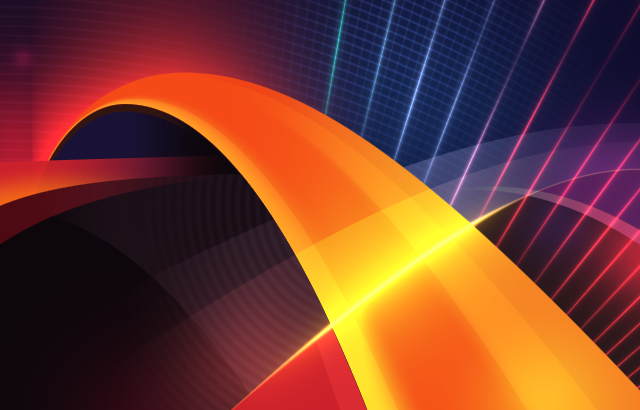
A WebGL 2 fragment shader for this background:

```glsl
#version 300 es
precision highp float;
// A glowing orange ribbon arches over a dark field, crossed by a hot streak of light.
// Curves are hyperbolas, ellipses and parabolas y(x); layers are filled between them,
// with a fan of hashed light rays and fine layered sine lines behind.
#define ORANGE vec3(0.98, 0.55, 0.13)
#define RED vec3(0.96, 0.29, 0.09)
#define YELLOW vec3(1.0, 0.84, 0.16)
#define CRIMSON vec3(0.80, 0.13, 0.17)
#define NIGHT vec3(0.09, 0.045, 0.14)
#define BLACK vec3(0.05, 0.025, 0.045)
#define RAY_ORIGIN vec2(0.54, -0.73)
#define RAY_STEP 0.07
#define STREAK_WIDTH 0.005

uniform vec2 u_resolution;
out vec4 fragColor;

float hash(float n) { return fract(sin(n * 12.99) * 4375.85); }

// Smooth coverage of the region where d is positive
float fill(float d) { return clamp(0.5 + d / max(fwidth(d), 1e-4), 0.0, 1.0); }

// Drop below a rounded peak
float hyperbola(float d, float slope, float radius) {
  return slope * (sqrt(d * d + radius * radius) - radius);
}
float ellipse(float d, vec2 size) {
  float q = d / size.x;
  return size.y * (1.0 - sqrt(max(1.0 - q * q, 0.0)));
}

float outerArch(float x) {
  float d = x - 0.447;
  return 0.823 - (d > 0.0 ? hyperbola(d, 1.24, 0.68) : ellipse(d, vec2(0.37, 0.39)));
}
float innerArch(float x) {
  float d = x - 0.305;
  return 0.746 - (d > 0.0 ? 2.14 * d * d : ellipse(d, vec2(0.25, 0.42)));
}

float spot(vec2 p, vec2 center, float size) {
  vec2 q = (p - center) / size;
  return exp(-dot(q, q));
}

// Fan of rays, each with its own bright stretch
vec3 rays(vec2 p) {
  vec2 q = p - RAY_ORIGIN;
  float angle = q.x / q.y;
  float cell = floor(angle / RAY_STEP);
  float offset = abs(fract(angle / RAY_STEP) - 0.5) * RAY_STEP * q.y;
  float center = 0.98 - 0.72 * angle + 0.16 * (hash(cell) - 0.5);
  float stretch = exp(-pow((p.y - center) / 0.16, 2.0));
  float upper = smoothstep(0.82, 1.05, p.y) * hash(cell + 7.0);
  vec3 tint = mix(vec3(0.1, 0.65, 0.5), vec3(0.5, 0.6, 0.75), smoothstep(0.16, 0.29, angle));
  tint = mix(tint, vec3(1.0, 0.14, 0.2), smoothstep(0.36, 0.56, angle));
  float light = exp(-offset / 0.0028) + 0.16 * exp(-offset / 0.012);
  float power = 0.12 + (0.45 + 0.5 * hash(cell + 3.0)) * max(stretch, upper);
  return tint * light * power * smoothstep(0.10, 0.16, angle);
}

void main() {
  vec2 p = gl_FragCoord.xy / u_resolution.y;
  p.x *= 1.561 * u_resolution.y / u_resolution.x;
  float x = p.x, y = p.y;

  // Guiding curves
  float outer = outerArch(x), inner = innerArch(x);
  float run = x - 1.56;
  float streakSlope = run / sqrt(run * run + 0.3025);
  float streak = (y - 0.587 + hyperbola(run, 1.0, 0.55)) / sqrt(1.0 + streakSlope * streakSlope);
  float below = fill(-streak);
  float veilA = fill(0.70 - hyperbola(x - 1.55, 0.6, 0.8) - y) * (1.0 - below);
  float veilB = fill(0.655 - hyperbola(x - 1.58, 0.8, 0.9) - y) * (1.0 - below);

  // Night sky with blue haze, fine grid and red glow around the arch
  vec3 col = mix(NIGHT, vec3(0.055, 0.045, 0.17), smoothstep(0.3, 1.2, x));
  col += vec3(0.02, 0.10, 0.15) * spot(p, vec2(1.0, 0.72), 0.34);
  col += vec3(0.30, 0.05, 0.22) * spot(p, vec2(1.5, 0.52), 0.16);
  float rise = max(y - outer, 0.0);
  col += vec3(0.75, 0.13, 0.05) * exp(-6.5 * rise) * (1.0 - smoothstep(0.35, 0.95, x));
  col += vec3(0.38, 0.02, 0.03) * spot(p, vec2(0.05, 0.64), 0.17);
  col += vec3(0.16, 0.02, 0.06) * spot(p, vec2(0.057, 0.858), 0.025);
  float rings = pow(0.5 + 0.5 * sin(270.0 * (y + 0.22 * x * x)), 6.0);
  float mesh = pow(0.5 + 0.5 * sin(420.0 * (x - 0.54) / (y + 0.73)), 8.0);
  col += vec3(0.07, 0.09, 0.16) * (rings + 0.5 * mesh) * spot(p, vec2(0.98, 0.92), 0.28);
  col += vec3(0.035, 0.015, 0.03) * rings * (1.0 - smoothstep(0.2, 0.6, x));

  // Veils and dark hollow right of the ribbon
  col += (vec3(0.17, 0.15, 0.17) * veilA + vec3(0.13, 0.09, 0.08) * veilB)
       * (1.0 - smoothstep(1.0, 1.5, x) * 0.75);
  float sash = 0.545 - 0.82 * (x - 1.2) * (x - 1.2);
  vec3 hollow = vec3(0.15, 0.09, 0.10) + vec3(0.55, 0.06, 0.12) * spot(p, vec2(1.58, 0.38), 0.12);
  hollow += vec3(0.04, 0.02, 0.14) * spot(p, vec2(1.36, 0.46), 0.1);
  hollow = mix(hollow, vec3(0.34, 0.13, 0.36), fill(y - sash));
  col = mix(col, hollow, below);
  float sashBand = fill(sash - y) * fill(y - sash + 0.01 + 0.07 * (x - 1.2));
  col = mix(col, mix(vec3(0.35, 0.38, 0.48), vec3(0.78, 0.27, 0.48), smoothstep(1.2, 1.5, x)),
            0.75 * sashBand * smoothstep(1.05, 1.25, x));
  col += rays(p);

  // Ribbon, shaded by the fraction t from inner to outer edge
  float t = (y - inner) / max(outer - inner, 0.02);
  float core = smoothstep(0.0, 0.45, t) * (1.0 - 0.65 * smoothstep(0.74, 0.84, t) * smoothstep(0.55, 1.1, x));
  vec3 ribbon = mix(ORANGE, RED, core);
  float along = smoothstep(0.5, 0.85, x) * (1.0 - 0.5 * smoothstep(1.1, 1.4, x));
  float heat = along * exp(-abs(streak) * mix(6.0, 10.0, below));
  heat += 0.25 * veilB + 0.8 * below * (1.0 - smoothstep(0.08, 0.42, t));
  heat += 0.55 * below * spot(p, vec2(1.33, 0.02), 0.16);
  ribbon = mix(ribbon, YELLOW, clamp(heat, 0.0, 1.0));
  ribbon += vec3(0.02, 0.06, 0.02) * (fill(t - 0.8) * smoothstep(0.6, 1.0, x) + fill(0.25 - t));
  ribbon -= vec3(0.03, 0.04, 0.0) * fill(t - 0.93) * smoothstep(0.4, 0.7, x);
  col = mix(col, ribbon, fill(outer - y) * fill(y - inner));

  // Inside of the arch, with a shaded rim
  float inside = fill(inner - y);
  vec3 cave = mix(vec3(0.10, 0.07, 0.21), BLACK, smoothstep(0.28, 0.52, x));
  cave = mix(cave, vec3(0.20, 0.08, 0.06), fill(0.018 + y - inner) * (1.0 - smoothstep(0.35, 0.5, x)));
  col = mix(col, cave, inside);
  float left = x < 0.305 ? 1.0 : inside;

  // Red sash and dark field at the left
  float sashLow = 0.58 - 0.082 * exp(-x / 0.2);
  float fade = 1.0 - smoothstep(0.1, 0.58, x);
  vec3 sashRed = mix(RED + vec3(0.0, 0.12, 0.0), CRIMSON, smoothstep(0.0, 0.09, y - sashLow + 0.2 * x));
  col = mix(col, sashRed, left * fade * 0.95 * fill(0.605 + 0.03 * x - y));
  vec3 field = mix(BLACK, vec3(0.30, 0.04, 0.07), fade * fill(y - 0.6 + 0.196 * exp(-x / 0.3)));
  field += vec3(0.055, 0.035, 0.05) * fill(y - 0.492 + 1.22 * x * x) * smoothstep(0.05, 0.3, x);
  float reach = smoothstep(0.25, 0.65, x);
  field += reach * (vec3(0.07, 0.05, 0.06) * veilA + vec3(0.09, 0.04, 0.04) * veilB);
  field += vec3(0.24, 0.06, 0.04) * spot(p, vec2(0.64, 0.10), 0.17);
  field += vec3(0.13, 0.01, 0.03) * spot(p, vec2(0.35, -0.04), 0.2);
  field += 0.015 * reach * sin(260.0 * length(p - vec2(0.9, 0.5)));
  vec3 fold = CRIMSON + vec3(0.06, 0.04, 0.03) * fill(x - 0.83 + 0.35 * y);
  field = mix(field, fold, below);
  col = mix(col, field, left * fill(sashLow - y));

  // Streak of light
  float power = smoothstep(0.55, 0.9, x) * (1.0 - smoothstep(1.08, 1.32, x));
  float size = STREAK_WIDTH * (0.35 + power);
  col += vec3(1.0, 0.75, 0.25) * exp(-streak * streak / (size * size)) * (0.22 + power);
  col += vec3(0.42, 0.30, 0.03) * exp(-abs(streak) / 0.028) * power;

  fragColor = vec4(clamp(col, 0.0, 1.0), 1.0);
}
```
